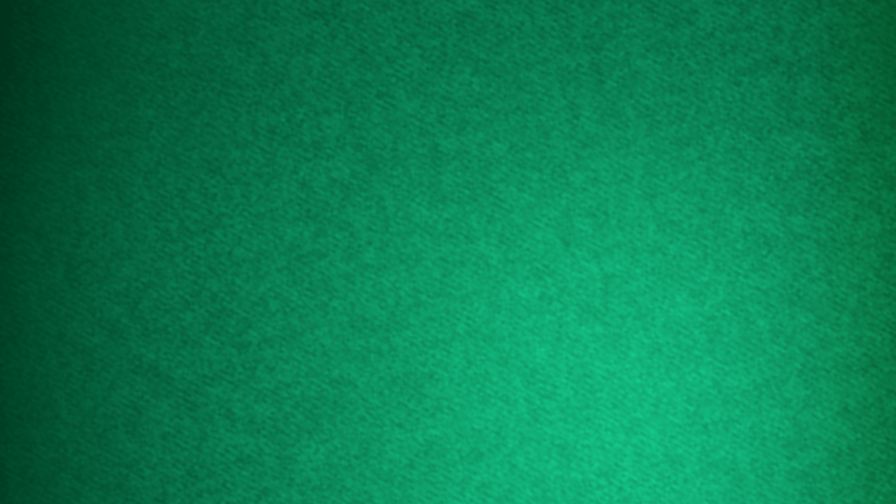
Reproduce this texture procedurally as a Shadertoy shader.

```glsl
// Green woven cloth with fine slanted grain under a soft off-centre light.

const vec3 SHADE_GREEN = vec3(0.006, 0.300, 0.180);
const vec3 LIT_GREEN = vec3(0.070, 0.700, 0.478);
const vec2 LIGHT_CENTRE = vec2(1.25, 0.15);  // in canvas heights
const vec2 LIGHT_REACH = vec2(0.60, 0.60);
const float REACH_RIGHT = 0.46;
const float BASE_LIGHT = 0.54;
const float LIGHT_GAIN = 0.54;
const float LEFT_SHADE = 0.66;
const float LEFT_WIDTH = 0.38;
const float RIGHT_SHADE = 0.27;
const float RIGHT_WIDTH = 0.20;
const float TOP_SHADE = 0.17;
const float WEAVE_ANGLE = -0.50;
const float THREAD_COUNT = 80.0;             // twill ridges per canvas height
const float GRAIN_COUNT = 165.0;             // fibres per canvas height
const float TWILL_DEPTH = 0.045;
const float GRAIN_DEPTH = 0.35;
const float MOTTLE_DEPTH = 0.08;
const float EDGE_BLUE_LOSS = 0.035;

float hash(vec2 cell) {
    return fract(sin(dot(cell, vec2(12.9898, 78.233))) * 43758.5453);
}

float valueNoise(vec2 p) {
    vec2 cell = floor(p);
    vec2 f = fract(p);
    f = f * f * (3.0 - 2.0 * f);
    float low = mix(hash(cell), hash(cell + vec2(1.0, 0.0)), f.x);
    float high = mix(hash(cell + vec2(0.0, 1.0)), hash(cell + vec2(1.0, 1.0)), f.x);
    return mix(low, high, f.y);
}

vec2 rotate(vec2 p, float angle) {
    float c = cos(angle);
    float s = sin(angle);
    return vec2(c * p.x + s * p.y, c * p.y - s * p.x);
}

// Light level: 0 is the shade colour, 1 the lit colour
float lightLevel(vec2 p, float width) {
    vec2 d = p - LIGHT_CENTRE;
    float reach = mix(LIGHT_REACH.x, REACH_RIGHT, smoothstep(-0.2, 0.3, d.x));
    d /= vec2(reach, LIGHT_REACH.y);
    float light = BASE_LIGHT + LIGHT_GAIN * exp(-dot(d, d));
    light -= LEFT_SHADE * exp(-p.x / LEFT_WIDTH);
    light -= RIGHT_SHADE * exp((p.x - width) / RIGHT_WIDTH);
    return light - TOP_SHADE * smoothstep(0.4, 1.05, p.y);
}

// Broken twill ridges, short fibres and faint uneven patches
float weave(vec2 p) {
    vec2 q = rotate(p, WEAVE_ANGLE);
    float wobble = valueNoise(q * 24.0) * 3.0;
    float ridge = sin(6.2832 * q.y * THREAD_COUNT + wobble);
    ridge *= 0.4 + 0.6 * valueNoise(q * 60.0 + 7.0);
    float fibre = valueNoise(q * GRAIN_COUNT * vec2(0.75, 1.0) + 31.0) - 0.5;
    float fleck = valueNoise(rotate(p, 0.8) * GRAIN_COUNT * 0.9 + 83.0) - 0.5;
    float mottle = valueNoise(q * 32.0 + 50.0) + valueNoise(q * 72.0 + 19.0) - 1.0;
    return TWILL_DEPTH * ridge + GRAIN_DEPTH * (0.55 * fibre + 0.45 * fleck)
         + MOTTLE_DEPTH * mottle;
}

void mainImage(out vec4 fragColor, in vec2 fragCoord) {
    vec2 p = fragCoord / iResolution.y;
    float light = lightLevel(p, iResolution.x / iResolution.y);

    // Grain is softer in deep shade
    float relief = mix(0.35, 1.0, smoothstep(-0.1, 0.45, light));
    float level = clamp(light + relief * weave(p), -0.25, 1.2);
    vec3 colour = mix(SHADE_GREEN, LIT_GREEN, level);

    // Warmer green along the right edge
    float edge = smoothstep(0.83, 1.0, fragCoord.x / iResolution.x);
    colour.b -= EDGE_BLUE_LOSS * edge;

    fragColor = vec4(clamp(colour, 0.0, 1.0), 1.0);
}
```
